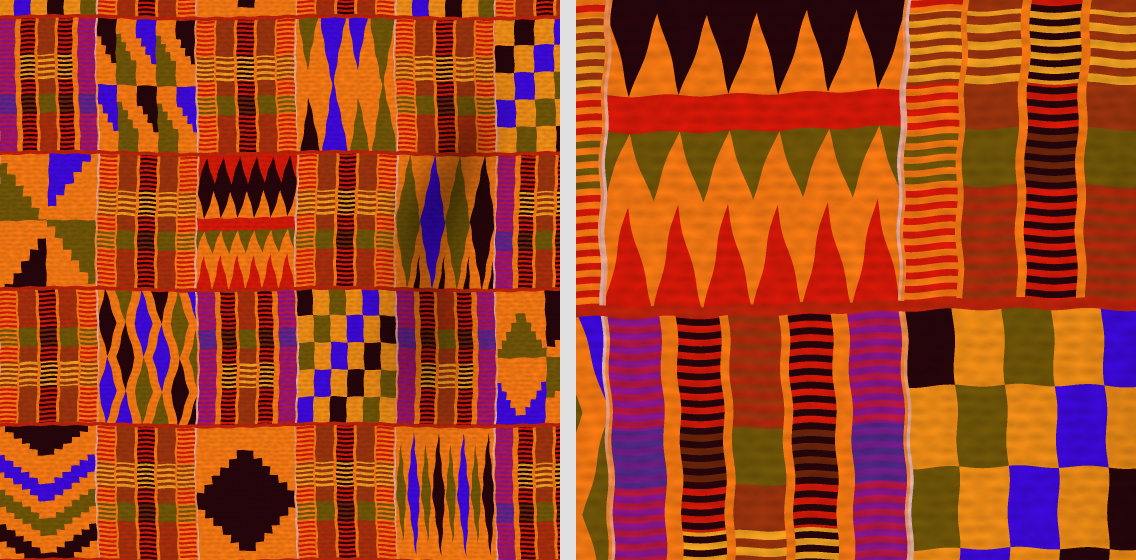
Left, the full canvas; right, a detail of the centre.
Reproduce this pattern procedurally as a Shadertoy shader.

```glsl
// Woven patchwork cloth: striped panels alternate with geometric motif panels.
// A cell grid picks each panel; motifs are crisp stepped or triangular fields,
// supersampled for smooth edges, then shaded with folds and thread grain.

const vec3 ORANGE = vec3(0.92, 0.45, 0.07);
const vec3 YELLOW = vec3(0.90, 0.60, 0.12);
const vec3 RED    = vec3(0.80, 0.09, 0.03);
const vec3 BROWN  = vec3(0.58, 0.19, 0.05);
const vec3 OLIVE  = vec3(0.42, 0.32, 0.03);
const vec3 DARK   = vec3(0.14, 0.02, 0.04);
const vec3 PURPLE = vec3(0.52, 0.08, 0.52);
const vec3 BLUE   = vec3(0.23, 0.03, 0.82);

// Motif index per panel, three per row, and purple stripe columns as row bits
const int MOTIFS[15] = int[15](0, 9, 0, 1, 2, 0, 3, 4, 5, 6, 0, 7, 8, 9, 10);
const int PURPLE_BITS[5] = int[5](0, 1, 32, 20, 32);

vec2 hash2(vec2 p) {
    return fract(sin(vec2(dot(p, vec2(127.1, 311.7)), dot(p, vec2(269.5, 183.3)))) * 4375.5);
}

float cellular(vec2 p) {
    float nearest = 1.0;
    for (int y = -1; y <= 1; y++)
    for (int x = -1; x <= 1; x++) {
        vec2 g = floor(p) + vec2(x, y);
        nearest = min(nearest, length(g + hash2(g) - p));
    }
    return nearest;
}

bool within(float v, float lo, float hi) { return v > lo && v < hi; }
float stairs(float v, float n) { return floor(v * n) / n; }
float zigzag(float v) { return abs(2.0 * fract(v) - 1.0); }

vec3 accent(int k) {
    k = (k + 30) % 3;
    return k == 0 ? DARK : k == 1 ? OLIVE : BLUE;
}

// Vertical bands crossed by fine rungs, mirrored about the panel centre
vec3 stripes(vec2 q, bool purple) {
    float m = abs(2.0 * q.x - 1.0), rung = step(0.5, fract(q.y * 30.0));
    bool olive = within(q.y, 0.57, 0.71), ticks = within(q.y, 0.28, 0.46);
    float tick = step(0.5, fract(q.y * 24.0));
    vec3 ladder = mix(DARK, ticks ? YELLOW : olive ? BROWN * 0.7 : RED, rung);
    vec3 band = olive ? OLIVE : ticks ? mix(BROWN, YELLOW, tick)
              : mix(BROWN, RED, q.y > 0.71 ? 0.4 * rung : 0.0);
    vec3 comb = purple ? mix(olive ? mix(BLUE, OLIVE, 0.4) : PURPLE, olive ? PURPLE : RED, 0.55 * rung)
              : mix(ticks ? YELLOW : ORANGE, olive ? OLIVE : ticks ? BROWN : RED, rung);
    if (m < 0.17) return purple ? band : ladder;
    if (m < 0.23) return ORANGE;
    if (m < (purple ? 0.52 : 0.59)) return purple ? ladder : band;
    return m < 0.63 ? ORANGE : comb;
}

vec3 checker(vec2 q, float columns, int odd, int direction) {
    int k = int(q.x * columns) + int(q.y * 5.0);
    return k % 2 == odd ? accent(direction * (k / 2)) : YELLOW * vec3(1.0, 0.88, 0.7);
}

// Four quadrants: stepped triangles turning about the centre, or a star
vec3 quadrants(vec2 q, bool star) {
    vec2 f = fract(q * 2.0);
    bool right = q.x > 0.5, low = q.y > 0.5;
    float s = stairs(f.x, 6.0), w = stairs(abs(2.0 * f.x - 1.0), 5.0);
    bool filled = right ? (low ? f.y < s + 0.1 : s + f.y < 0.8)
                        : (low ? s + f.y > 1.1 : f.y > s + 0.15);
    if (star) filled = right ? f.y < (low ? 0.6 : 0.85) - 0.6 * s
                             : f.y > (low ? 0.85 - 0.6 * w : 0.35 + 0.65 * w);
    vec3 tint = right == low ? OLIVE : right == star ? DARK : BLUE;
    if (star && !right) tint = low ? BLUE : OLIVE;
    return filled ? tint : ORANGE;
}

vec3 spikes(vec2 q) {
    float z = zigzag(q.x * 6.0);
    if (q.y < 0.02 + 0.20 * z) return RED;
    if (q.y < 0.27 + 0.20 * (1.0 - z)) return DARK;
    if (within(q.y, 0.47, 0.56)) return RED;
    if (within(q.y, 0.56, 0.56 + 0.17 * z)) return OLIVE;
    return q.y > 0.74 + 0.26 * z ? RED : ORANGE;
}

// Tall pointed shapes and stepped shapes, chosen by id
vec3 motif(int id, vec2 q, int row) {
    if (id == 0) return row == 1 ? checker(q, 5.0, 1, -1) : checker(q, 6.0, row == 0 ? 1 : 0, 1);
    if (id == 3 || id == 7) return quadrants(q, id == 7);
    if (id == 4) return spikes(q);
    float n = id == 1 ? 2.5 : id == 6 ? 5.5 : id == 10 ? 8.0 : 4.0;
    float f = fract(q.x * n), side = abs(2.0 * f - 1.0), reach = abs(2.0 * q.y - 1.0);
    int i = int(q.x * n), lower = q.y > 0.5 ? 1 : 0;
    bool even = i % 2 == 0;
    if (id == 1) {
        float v = fract(q.y * 2.0), depth = 0.3 + 0.5 * stairs(fract(f * 2.0), 4.0);
        if (f < 0.5) return v < depth ? ((i + lower) % 2 == 0 ? DARK : BLUE) : ORANGE;
        return v > depth - 0.05 ? OLIVE : ORANGE;
    }
    if (id == 2) return side < reach - (even ? 0.2 : -0.06)
        ? (even ? accent(i / 2 + 1 - lower) : i == 1 ? BLUE : OLIVE) : ORANGE;
    if (id == 5) return side < 1.0 - reach ? (even ? OLIVE : i == 1 ? BLUE : DARK)
        : q.y > 0.74 + 0.5 * (1.0 - side) && f > 0.5 ? DARK : ORANGE;
    if (id == 6) {
        float y = q.y * 2.0 + (even ? 0.0 : 0.5);
        return side < 1.0 - zigzag(y) ? accent(i + 2 * int(y)) : ORANGE;
    }
    float w = stairs(abs(2.0 * q.x - 1.0), 6.0);
    if (id == 8) {
        float d = q.y - 0.26 * (1.0 - w);
        int k = int(floor((d - 0.18) / 0.255));
        return d < -0.03 ? DARK : d > 0.18 && fract((d - 0.18) / 0.255) < 0.5 ? accent(2 - k) : ORANGE;
    }
    if (id == 9) return abs(q.y - 0.55) < max(0.06, 0.37 * (1.0 - w)) ? DARK : ORANGE;
    return side < (even ? 0.8 : 1.0) - 1.1 * reach ? (even ? OLIVE : i % 4 == 1 ? BLUE : DARK) : ORANGE;
}

// One point of cloth; uv runs downward from the top left
vec3 cloth(vec2 uv) {
    uv += 0.0025 * sin(uv.yx * vec2(17.0, 13.0)) + 0.0008 * sin(uv.yx * 150.0);
    vec2 p = uv * vec2(5.626, 4.122) + vec2(0.022, -0.129);
    vec2 c = clamp(floor(p), vec2(0.0, -1.0), vec2(5.0, 3.0)), q = clamp(p - c, 0.0, 0.999);
    int col = int(c.x), row = int(c.y) + 1;
    vec2 edge = min(q, 1.0 - q);
    if (edge.y < 0.013) return mix(RED, BROWN, 0.4);
    if (edge.x < 0.011) return mix(ORANGE, vec3(0.85, 0.70, 0.75), 0.5 + 0.4 * sin(uv.y * 23.0 + c.x * 2.0));
    if ((col + row) % 2 == 0) return motif(MOTIFS[row * 3 + col / 2], q, row);
    if (row == 3) q.y = 1.0 - q.y;
    return stripes(q, (PURPLE_BITS[row] >> col & 1) == 1);
}

void mainImage(out vec4 fragColor, in vec2 fragCoord) {
    vec3 color = vec3(0.0);
    for (int k = 0; k < 9; k++) {
        vec2 uv = (fragCoord + (vec2(k % 3, k / 3) - 1.0) / 3.0) / iResolution.xy;
        color += cloth(vec2(uv.x, 1.0 - uv.y)) / 9.0;
    }
    // Soft folds, then thread grain
    vec2 uv = fragCoord / iResolution.xy;
    vec2 fold = (uv - vec2(0.81 + 0.05 * sin(uv.y * 9.0), 0.64)) / vec2(0.06, 0.16);
    vec2 dip = (uv - vec2(0.75, 0.38)) / vec2(0.08, 0.12);
    color *= 1.0 - 0.40 * exp(-dot(fold, fold)) - 0.20 * exp(-dot(dip, dip));
    color *= 0.93 + 0.14 * cellular(uv * vec2(90.0, 150.0)) + 0.03 * sin(uv.y * 800.0);
    fragColor = vec4(color, 1.0);
}
```
